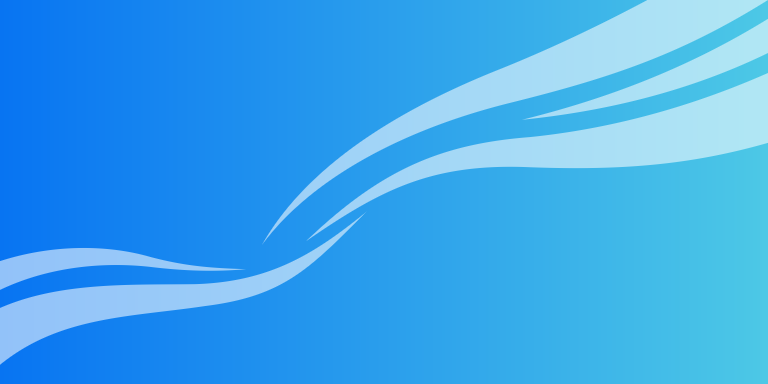
Write a WebGL 1 fragment shader that draws this background.

```glsl
precision highp float;
uniform vec2 u_resolution;

#define ASPECT 2.0
#define LEFT_BLUE vec3(0.03, 0.455, 0.95)
#define RIGHT_CYAN vec3(0.30, 0.785, 0.902)
#define RIBBON_TINT vec3(1.0)
#define RIBBON_OPACITY 0.56
#define SOLVE_STEPS 18

vec2 bezier(vec2 a, vec2 b, vec2 c, vec2 d, float t) {
  float s = 1.0 - t;
  return s * s * s * a + 3.0 * s * t * (s * b + t * c) + t * t * t * d;
}

// Signed distance above a cubic whose x grows steadily from a to d
float aboveCurve(vec2 p, vec2 a, vec2 b, vec2 c, vec2 d) {
  if (p.x <= a.x) return p.y - a.y;
  if (p.x >= d.x) return p.y - d.y;
  float t = 0.5;
  float stride = 0.25;
  for (int i = 0; i < SOLVE_STEPS; i++) {
    t += bezier(a, b, c, d, t).x < p.x ? stride : -stride;
    stride *= 0.5;
  }
  float s = 1.0 - t;
  vec2 tangent = s * s * (b - a) + 2.0 * s * t * (c - b) + t * t * (d - c);
  return (p.y - bezier(a, b, c, d, t).y) * normalize(tangent).x;
}

// Two cubics joined at d
float aboveEdge(vec2 p, vec2 a, vec2 b, vec2 c, vec2 d, vec2 e, vec2 f, vec2 g) {
  return p.x < d.x ? aboveCurve(p, a, b, c, d) : aboveCurve(p, d, e, f, g);
}

// Smooth coverage of the band between two edges
float band(float aboveLower, float aboveUpper) {
  vec2 cover = clamp(vec2(aboveLower, aboveUpper) * u_resolution.y + 0.5, 0.0, 1.0);
  return max(cover.x - cover.y, 0.0);
}

// Wide sweep to the upper right corner
float topSweep(vec2 p) {
  vec2 tip = vec2(0.682, 0.362);
  float upper = aboveEdge(p, tip, vec2(0.807, 0.583), vec2(1.068, 0.727),
    vec2(1.302, 0.820), vec2(1.536, 0.914), vec2(1.771, 1.039), vec2(2.0, 1.182));
  float lower = aboveEdge(p, tip, vec2(0.807, 0.531), vec2(1.042, 0.661),
    vec2(1.328, 0.732), vec2(1.589, 0.797), vec2(1.771, 0.857), vec2(2.0, 1.0));
  return band(lower, upper);
}

// Slim blade between the two right sweeps
float rightBlade(vec2 p) {
  vec2 tip = vec2(1.359, 0.688);
  float upper = aboveCurve(p, tip, vec2(1.589, 0.745), vec2(1.797, 0.826), vec2(2.0, 0.951));
  float lower = aboveCurve(p, tip, vec2(1.615, 0.714), vec2(1.823, 0.776), vec2(2.0, 0.862));
  return band(lower, upper);
}

// Lower sweep widening to the right side
float rightSweep(vec2 p) {
  vec2 tip = vec2(0.797, 0.372);
  float upper = aboveEdge(p, tip, vec2(0.990, 0.557), vec2(1.146, 0.625),
    vec2(1.380, 0.643), vec2(1.615, 0.667), vec2(1.823, 0.732), vec2(2.0, 0.810));
  float lower = aboveEdge(p, tip, vec2(0.990, 0.505), vec2(1.120, 0.573),
    vec2(1.367, 0.565), vec2(1.615, 0.555), vec2(1.797, 0.570), vec2(2.0, 0.628));
  return band(lower, upper);
}

// Slim wave on the left
float leftBlade(vec2 p) {
  vec2 tip = vec2(0.641, 0.299);
  float upper = aboveEdge(p, vec2(0.0, 0.320), vec2(0.130, 0.362), vec2(0.273, 0.365),
    vec2(0.391, 0.331), vec2(0.482, 0.307), vec2(0.547, 0.302), tip);
  float lower = aboveEdge(p, vec2(0.0, 0.245), vec2(0.130, 0.307), vec2(0.273, 0.318),
    vec2(0.391, 0.305), vec2(0.482, 0.294), vec2(0.560, 0.292), tip);
  return band(lower, upper);
}

// Wide wave rising from the lower left to the centre
float leftSweep(vec2 p) {
  vec2 tip = vec2(0.956, 0.450);
  float upper = aboveEdge(p, vec2(0.0, 0.198), vec2(0.156, 0.266), vec2(0.339, 0.258),
    vec2(0.508, 0.260), vec2(0.703, 0.266), vec2(0.820, 0.339), tip);
  float lower = aboveEdge(p, vec2(0.0, 0.050), vec2(0.156, 0.177), vec2(0.339, 0.174),
    vec2(0.534, 0.203), vec2(0.742, 0.229), vec2(0.807, 0.302), tip);
  return band(lower, upper);
}

void main() {
  vec2 uv = gl_FragCoord.xy / u_resolution;
  vec2 p = uv * vec2(ASPECT, 1.0);

  vec3 color = mix(LEFT_BLUE, RIGHT_CYAN, uv.x);
  float ribbons = topSweep(p) + rightBlade(p) + rightSweep(p) + leftBlade(p) + leftSweep(p);
  color = mix(color, RIBBON_TINT, RIBBON_OPACITY * min(ribbons, 1.0));

  gl_FragColor = vec4(color, 1.0);
}
```
